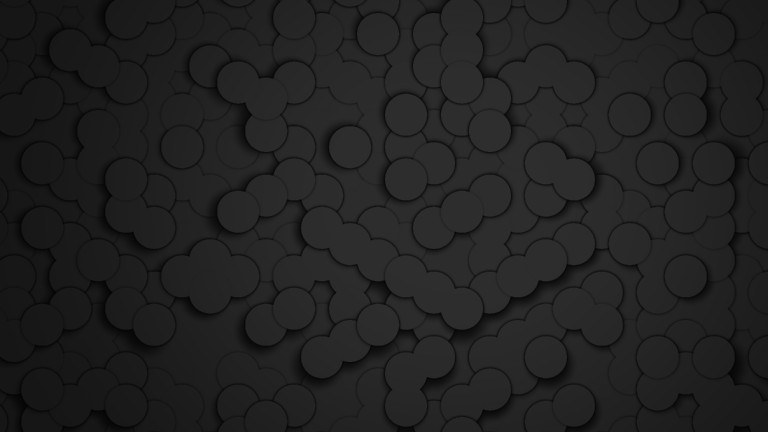
Give the GLSL for this background, as a WebGL 2 fragment shader.

```glsl
#version 300 es
precision highp float;
// Dark wall of overlapping round pegs on a staggered hexagonal lattice.
// Each peg has its own height; the tallest peg covers a point, and taller
// neighbours draw a thin contact line and cast a soft shadow away from a lamp.

uniform vec2 u_resolution;
out vec4 fragColor;

// All lengths are in canvas heights, measured from the canvas centre.
const float SPACING = 0.0748;
const float COLUMN_STEP = SPACING * 0.8660;
const float RADIUS = 0.0487;
const vec2 LATTICE_ORIGIN = vec2(0.051, -0.065);
const vec2 LAMP = vec2(0.16, 0.04);
const int DISC_COUNT = 9;
const int SAMPLES = 3;

const vec3 LIT_GREY = vec3(0.176);
const vec3 FAR_GREY = vec3(0.086);

vec2 hash2(vec2 p) {
    vec3 q = fract(p.xyx * vec3(0.1031, 0.1030, 0.0973));
    q += dot(q, q.yzx + 33.33);
    return fract((q.xx + q.yz) * q.zy);
}

float cornerSlope(vec2 corner, vec2 offset) {
    float angle = 6.28318 * hash2(corner).x;
    return dot(vec2(cos(angle), sin(angle)), offset);
}

float gradientNoise(vec2 p) {
    vec2 i = floor(p), f = p - i;
    vec2 u = f * f * f * (f * (f * 6.0 - 15.0) + 10.0);
    vec2 e = vec2(1.0, 0.0);
    float low = mix(cornerSlope(i, f), cornerSlope(i + e, f - e), u.x);
    float high = mix(cornerSlope(i + e.yx, f - e.yx), cornerSlope(i + 1.0, f - 1.0), u.x);
    return mix(low, high, u.y);
}

// Stepped heights let neighbours merge; a small jitter leaves faint seams.
float pegHeight(vec2 cell) {
    vec2 rnd = hash2(cell + 71.0);
    float lift = pow(rnd.x, 1.8) + 0.25 * gradientNoise(cell * 0.23);
    return floor(clamp(lift, 0.0, 1.0) * 7.0) / 7.0 + 0.06 * rnd.y;
}

// Centre (xy) and height (z) of one peg near p.
vec3 nearbyPeg(vec2 p, vec2 neighbour) {
    vec2 q = p - LATTICE_ORIGIN;
    float column = round(q.x / COLUMN_STEP) + neighbour.x;
    float stagger = 0.5 * mod(column, 2.0);
    float row = round(q.y / SPACING - stagger) + neighbour.y;
    vec2 centre = LATTICE_ORIGIN + vec2(column * COLUMN_STEP, (row + stagger) * SPACING);
    return vec3(centre, pegHeight(vec2(column, row)));
}

// Height of the tallest peg covering p.
float topHeight(vec2 p, vec3 pegs[DISC_COUNT]) {
    float top = 0.0;
    for (int i = 0; i < DISC_COUNT; i++) {
        if (distance(p, pegs[i].xy) < RADIUS) top = max(top, pegs[i].z);
    }
    return top;
}

// Fraction of light one taller peg leaves at p.
float lightPast(vec2 p, vec2 centre, float rise, vec2 shadowDir) {
    float gap = max(distance(p, centre) - RADIUS, 0.0);
    float contact = 0.75 * smoothstep(0.0, 0.3, rise) * exp(-pow(gap / 0.0035, 2.0));
    float blur = 0.004 + 0.02 * rise;
    float edge = distance(p, centre + shadowDir * 0.03 * rise) - RADIUS;
    float shadow = 0.8 * smoothstep(0.0, 0.6, rise) * (1.0 - smoothstep(-blur, blur, edge));
    return (1.0 - contact) * (1.0 - shadow);
}

vec3 shade(vec2 p, vec3 pegs[DISC_COUNT]) {
    float top = topHeight(p, pegs);
    vec2 fromLamp = p - LAMP;
    vec2 shadowDir = fromLamp / (length(fromLamp) + 0.15) + vec2(0.0, -0.2);

    float light = 1.0;
    for (int i = 0; i < DISC_COUNT; i++) {
        float rise = pegs[i].z - top;
        if (rise > 0.0) light *= lightPast(p, pegs[i].xy, rise, shadowDir);
    }

    float falloff = smoothstep(0.2, 1.13, length(fromLamp * vec2(1.0, 1.1)));
    vec3 surface = mix(LIT_GREY, FAR_GREY, falloff) * (0.98 + 0.04 * top);
    return surface * mix(0.15, 1.0, light);
}

void main() {
    vec2 p = (gl_FragCoord.xy - 0.5 * u_resolution) / u_resolution.y;

    // Gather the pegs that can reach this point.
    vec3 pegs[DISC_COUNT];
    for (int i = 0; i < DISC_COUNT; i++) {
        pegs[i] = nearbyPeg(p, vec2(i % 3 - 1, i / 3 - 1));
    }

    // Average a small grid of samples to smooth the edges.
    float footprint = 1.3 / u_resolution.y;
    vec3 colour = vec3(0.0);
    for (int i = 0; i < SAMPLES * SAMPLES; i++) {
        vec2 grid = (vec2(i % SAMPLES, i / SAMPLES) + 0.5) / float(SAMPLES) - 0.5;
        colour += shade(p + grid * footprint, pegs);
    }
    fragColor = vec4(colour / float(SAMPLES * SAMPLES), 1.0);
}
```
